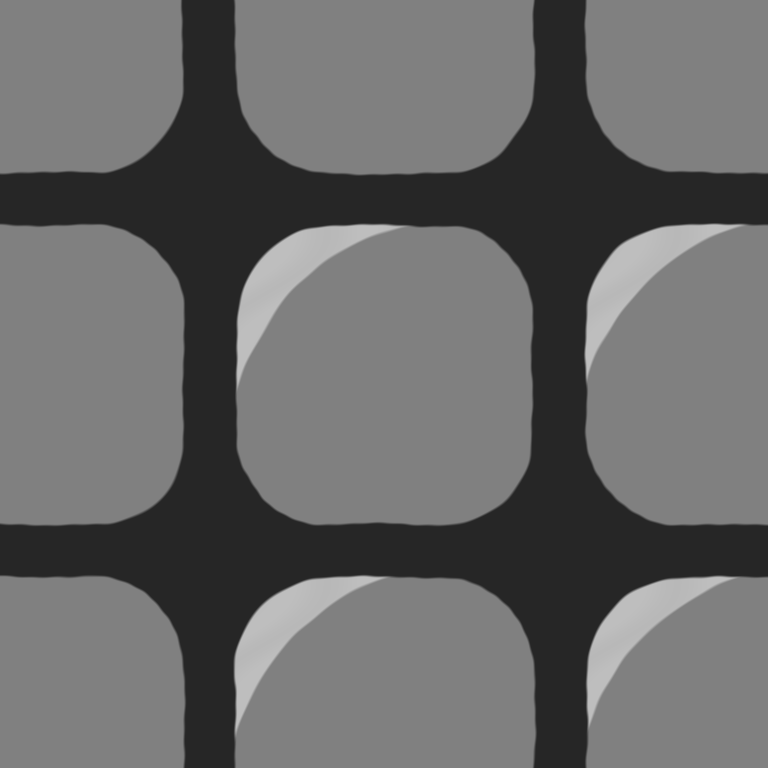
A Shadertoy shader for this pattern:

```glsl
const vec2  GRID_CENTER   = vec2(0.501, 0.512);  // middle of the unshifted tile
const float PITCH         = 0.456;               // distance between tile centers
const float HALF_SIZE     = 0.1935;
const float CORNER_RADIUS = 0.121;
const float CORNER_VARY   = 0.022;
const float SIZE_VARY     = 0.004;
const float EDGE_WOBBLE   = 0.0011;
const float EDGE_SOFTNESS = 0.0022;
const vec2  SHADE_CENTER  = vec2(0.095, -0.095); // disc that cuts the highlight
const float SHADE_RADIUS  = 0.297;
const float SHADE_VARY    = 0.010;
const float STREAK_DEPTH  = 0.012;
const vec3  BAR_COLOR     = vec3(0.149);
const vec3  TILE_COLOR    = vec3(0.502);
const vec3  LIGHT_COLOR   = vec3(0.735);

float hash(vec2 p) {
    p = fract(p * vec2(0.1031, 0.1137) + 0.37);
    p += dot(p, p.yx + 33.33);
    return fract((p.x + p.y) * p.x * 7.13);
}

float vary(vec2 id, float amount) {
    return (hash(id) - 0.5) * amount;
}

float layeredSines(vec2 p) {
    return sin(p.x * 39.0 + 2.0 * sin(p.y * 23.0))
         + 0.6 * sin(p.y * 71.0 + 1.7 * sin(p.x * 47.0))
         + 0.3 * sin((p.x - p.y) * 190.0);
}

float roundedBox(vec2 p, vec2 halfSize, float radius) {
    vec2 q = abs(p) - halfSize + radius;
    return length(max(q, 0.0)) + min(max(q.x, q.y), 0.0) - radius;
}

float coverage(float dist, float softness) {
    return 1.0 - smoothstep(-softness, softness, dist);
}

void mainImage(out vec4 fragColor, in vec2 fragCoord) {
    float canvas = min(iResolution.x, iResolution.y);
    vec2 uv = fragCoord / canvas;
    float softness = max(EDGE_SOFTNESS, 0.75 / canvas);

    // Repeat
    vec2 grid = (uv - GRID_CENTER) / PITCH;
    vec2 cell = floor(grid + 0.5);
    vec2 p = (grid - cell) * PITCH;
    float wobble = EDGE_WOBBLE * layeredSines(uv);

    // Tile with a slightly different radius at each corner
    vec2 corner = cell * 2.0 + step(0.0, p);
    float radius = CORNER_RADIUS + vary(corner + 17.0, CORNER_VARY);
    vec2 halfSize = HALF_SIZE + vec2(vary(cell + 5.0, SIZE_VARY), vary(cell + 41.0, SIZE_VARY));
    float tile = coverage(roundedBox(p, halfSize, radius) + wobble, softness);

    // Crescent highlight, only on the lower right block of tiles
    float lit = step(0.0, cell.x) * step(cell.y, 0.0);
    float shadeRadius = SHADE_RADIUS + vary(cell + 71.0, SHADE_VARY);
    float shade = length(p - SHADE_CENTER) - shadeRadius + wobble;
    float highlight = lit * (1.0 - coverage(shade, softness));
    float streak = STREAK_DEPTH * sin(dot(p, vec2(60.0, -45.0)) + 2.0 * sin(p.y * 30.0));

    vec3 face = mix(TILE_COLOR, LIGHT_COLOR + streak, highlight);
    fragColor = vec4(mix(BAR_COLOR, face, tile), 1.0);
}
```
